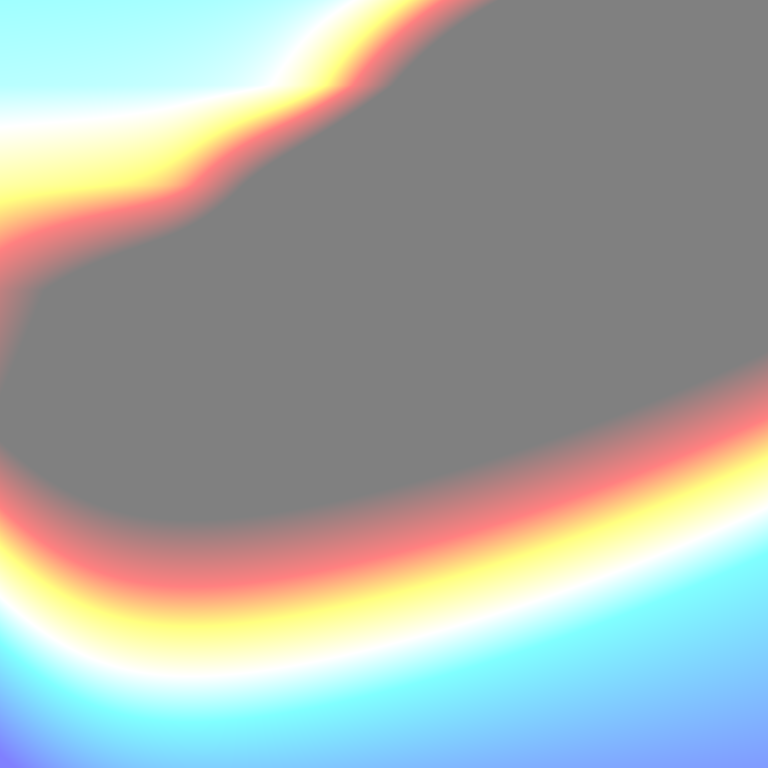
Write a three.js fragment shader that draws this background.

```glsl
// Draws a grey basin ringed by a heat-map glow that runs from red to blue.
varying vec2 vUv;

// Straight ramp from 0 to 1 between two heights
float ramp(float a, float b, float v) {
  return clamp((v - a) / (b - a), 0.0, 1.0);
}

// Plateau that tilts gently, then bends down past a rounded shoulder
float shoulder(float x, float top, float tilt, float bend, float drop, float roundness) {
  float u = x - bend;
  return top - tilt * x - 0.5 * drop * (u + sqrt(u * u + roundness * roundness));
}

// Upper slope: ridge profiles blended from one level to the next
float upperSlope(vec2 p) {
  float h = -0.14 - 0.75 * p.x;
  h = mix(h, -0.095 - 0.75 * p.x, ramp(0.479, 0.622, p.y));
  h = mix(h, shoulder(p.x, 0.023, 0.09, 0.235, 1.5, 0.05), ramp(0.622, 0.759, p.y));
  h = mix(h, shoulder(p.x, 0.104, 0.0, 0.39, 1.85, 0.07), ramp(0.759, 0.889, p.y));
  return mix(h, shoulder(p.x, 0.113, 0.0, 0.455, 1.25, 0.07), ramp(0.889, 1.0, p.y));
}

// Lower slope: depth below a bowl-shaped curve
float lowerSlope(vec2 p) {
  float x = p.x;
  float bowl = 0.148 + 0.0465 * x + 0.21 * x * x;
  bowl += 0.14 * exp(-7.0 * x - 12.0 * x * x);
  return bowl - p.y;
}

// Heat ramp: grey, red, yellow, white, cyan, blue
vec3 heatColor(float h, float blueLevel) {
  float red = ramp(-0.139, -0.052, h) - ramp(0.065, 0.125, h);
  float green = ramp(-0.052, 0.0, h) - ramp(0.125, blueLevel, h);
  float blue = ramp(0.0, 0.065, h);
  return 0.5 + 0.5 * vec3(red, green, blue);
}

void main() {
  float height = max(upperSlope(vUv), lowerSlope(vUv));
  // The blue end stretches out toward the right
  float blueLevel = mix(0.27, 0.48, vUv.x * vUv.x);
  gl_FragColor = vec4(heatColor(height, blueLevel), 1.0);
}
```
